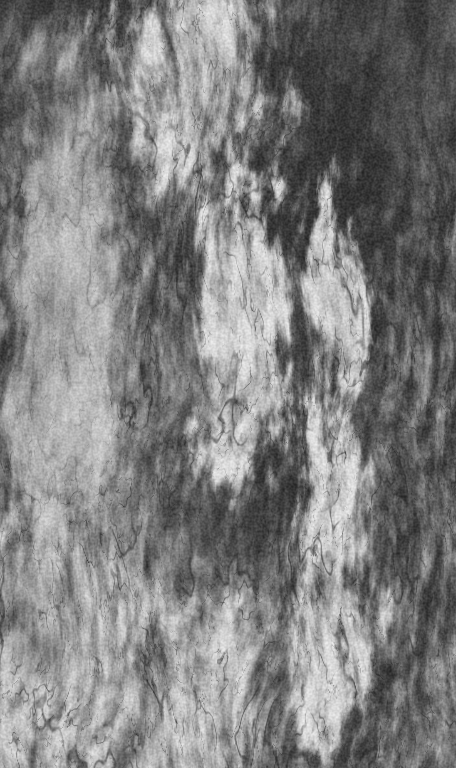
Reproduce this texture procedurally as a WebGL 1 fragment shader.

```glsl
precision highp float;
uniform vec2 u_resolution;

#define DARKEST 0.20
#define LIGHTEST 0.87
#define STRAND_SCALE vec2(36.0, 11.0)
#define WARP_AMOUNT vec2(0.030, 0.050)
#define STRAND_CONTRAST 0.15
#define RELIEF_CONTRAST 0.15
#define FLAKE_CONTRAST 0.13
#define CRACK_DEPTH 0.36
#define CRACK_WIDTH 0.085
#define GRAIN_SCALE 310.0
#define GRAIN_CONTRAST 0.095

vec2 gradientAt(vec2 cell) {
  vec3 h = fract(cell.xyx * vec3(0.1031, 0.1030, 0.0973));
  h += dot(h, h.yzx + 33.33);
  float angle = 6.2832 * fract((h.x + h.y) * h.z);
  return vec2(cos(angle), sin(angle));
}

float gradientNoise(vec2 p) {
  vec2 cell = floor(p);
  vec2 f = fract(p);
  vec2 blend = f * f * f * (f * (f * 6.0 - 15.0) + 10.0);
  float a = dot(gradientAt(cell), f);
  float b = dot(gradientAt(cell + vec2(1.0, 0.0)), f - vec2(1.0, 0.0));
  float c = dot(gradientAt(cell + vec2(0.0, 1.0)), f - vec2(0.0, 1.0));
  float d = dot(gradientAt(cell + 1.0), f - 1.0);
  return mix(mix(a, b, blend.x), mix(c, d, blend.x), blend.y);
}

float fbm(vec2 p) {
  float sum = 0.0;
  float gain = 1.0;
  for (int i = 0; i < 5; i++) {
    sum += gain * gradientNoise(p);
    p = mat2(1.9, 0.35, -0.35, 1.9) * p + 17.3;
    gain *= 0.58;
  }
  return sum;
}

// Thin broken fissures along the zero lines of noise, at three sizes
float cracks(vec2 p) {
  float depth = 0.0;
  float weight = 1.0;
  for (int i = 0; i < 3; i++) {
    float ridge = abs(gradientNoise(p) + 0.35 * gradientNoise(p * 3.1 + 5.0));
    float broken = smoothstep(-0.05, 0.35, gradientNoise(p * 0.8 + 41.0));
    depth += weight * broken * (1.0 - smoothstep(0.0, CRACK_WIDTH, ridge));
    p = p * 1.9 + 23.7;
    weight *= 0.8;
  }
  return min(depth, 1.3);
}

// Ragged ellipse, 1 inside and 0 outside
float patchMask(vec2 p, vec2 centre, vec2 radius, float softness, float raggedness) {
  float inside = 1.0 - length((p - centre) / radius) + raggedness;
  return smoothstep(-softness, softness, inside);
}

void main() {
  vec2 p = gl_FragCoord.xy / u_resolution.y;

  // Slow smooth warp sways the strands, a rough one tears the patches
  vec2 sway = vec2(gradientNoise(p * vec2(7.0, 5.0) + 3.0), gradientNoise(p * vec2(9.0, 5.0) + 61.0));
  float tear = fbm(p * vec2(12.0, 6.0) + 29.0);
  vec2 w = p + WARP_AMOUNT * sway;
  vec2 strandPos = w * STRAND_SCALE;
  float strand = fbm(strandPos);
  float relief = strand - fbm(strandPos + vec2(0.20, -0.16));
  float flakes = fbm(strandPos * vec2(1.7, 2.6) + 13.0);
  float ragged = 0.55 * strand + 0.55 * tear;

  // Broad fall of light towards the lower left
  float tone = mix(0.59, 0.38, smoothstep(0.15, 0.50, w.x));
  tone *= mix(1.0, 0.75, smoothstep(0.40, 0.85, w.y));

  // Shaded hollows
  tone -= 0.20 * patchMask(w, vec2(0.00, 1.00), vec2(0.19, 0.17), 0.45, 0.4 * ragged);
  tone -= 0.19 * patchMask(w, vec2(0.31, 0.37), vec2(0.14, 0.11), 0.60, ragged);
  tone -= 0.09 * patchMask(w, vec2(0.20, 0.62), vec2(0.08, 0.20), 0.60, ragged);
  tone -= 0.15 * patchMask(w, vec2(0.00, 0.50), vec2(0.04, 0.22), 0.80, 0.5 * ragged);
  tone -= 0.12 * patchMask(w, vec2(0.40, 0.72), vec2(0.09, 0.24), 0.60, ragged);

  // Bare pale wood: a soft side band and sharper flaked columns
  float band = patchMask(w, vec2(0.080, 0.59), vec2(0.065, 0.31), 0.45, 0.5 * ragged);
  float columns = patchMask(w, vec2(0.315, 0.57), vec2(0.052, 0.18), 0.40, ragged);
  columns = max(columns, patchMask(w, vec2(0.425, 0.24), vec2(0.055, 0.19), 0.40, ragged));
  columns = max(columns, patchMask(w, vec2(0.440, 0.60), vec2(0.034, 0.13), 0.32, ragged));
  columns = max(columns, 0.85 * patchMask(w, vec2(0.255, 0.90), vec2(0.080, 0.15), 0.55, ragged));
  columns = max(columns, 0.65 * patchMask(w, vec2(0.270, 0.10), vec2(0.060, 0.12), 0.60, ragged));
  tone = mix(tone, 0.65, 0.85 * band);
  tone = mix(tone, 0.72, columns);

  // Fibres, lit edges, flakes and fissures, calmer on the band and in the upper corners
  float corner = smoothstep(0.72, 1.0, p.y) * smoothstep(0.10, 0.28, abs(p.x - 0.25));
  float rough = 1.0 - 0.6 * band - 0.6 * corner;
  tone += rough * (STRAND_CONTRAST * strand + RELIEF_CONTRAST * relief + FLAKE_CONTRAST * flakes);
  tone += 0.15 * tear;
  tone *= 1.0 - rough * CRACK_DEPTH * cracks(strandPos * vec2(0.75, 1.0) + 9.0);

  // Fine grain over the finished tones
  float grey = mix(DARKEST, LIGHTEST, smoothstep(0.10, 0.92, tone));
  float grain = gradientNoise(p * GRAIN_SCALE) + 0.6 * gradientNoise(p * GRAIN_SCALE * 0.55 + 7.0);
  grey += GRAIN_CONTRAST * grain;
  gl_FragColor = vec4(vec3(grey), 1.0);
}
```
